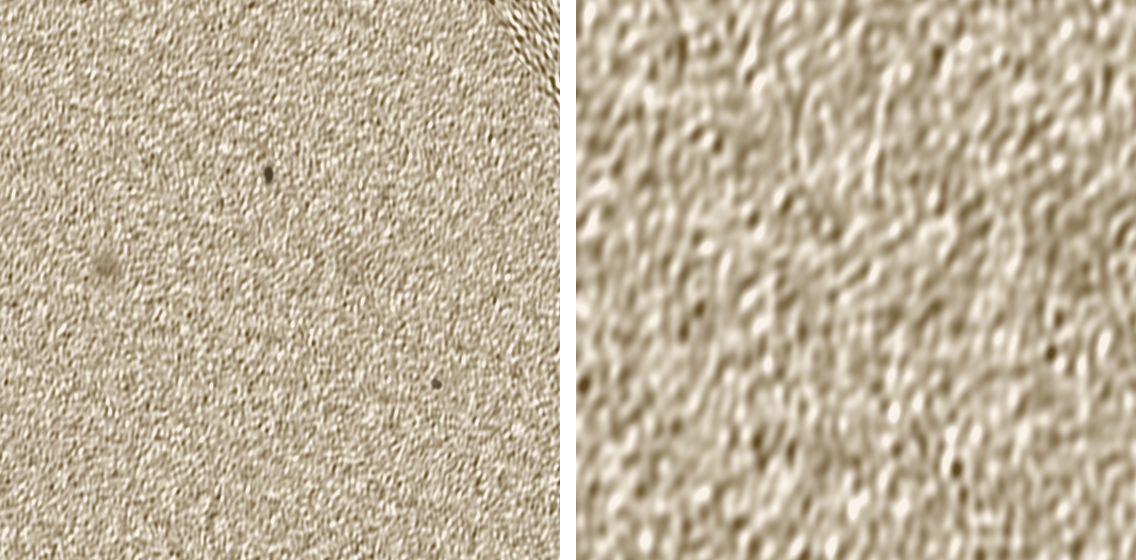
Left, the full canvas; right, a detail of the centre.
This texture is drawn by a WebGL 2 fragment shader. Its source:

```glsl
#version 300 es
precision highp float;
// Grainy pale stone: short leaning grains of even contrast over faint mottling,
// with two soft stains, two small pits and a rougher streaked patch in one corner.
// Cellular noise: each cell of a stretched grid holds one light and one dark bump.

uniform vec2 u_resolution;
out vec4 fragColor;

const vec3 STONE_MEAN = vec3(0.752, 0.700, 0.609);
const vec3 STONE_SPREAD = vec3(0.092, 0.100, 0.117);
const vec3 PIT_COLOR = vec3(0.27, 0.21, 0.13);

vec3 hash3(vec2 cell) {
  vec3 h = fract(cell.xyx * vec3(0.1031, 0.1030, 0.0973));
  h += dot(h, h.yxz + 33.33);
  return fract((h.xxy + h.yzz) * h.zyx);
}

// Strength of a round bump one cell in radius.
float bump(vec2 p, vec3 rnd) {
  vec2 d = p - rnd.xy;
  float w = max(1.0 - dot(d, d), 0.0);
  return (0.5 + 0.5 * rnd.z) * w * w * w;
}

// Light bumps minus dark bumps, one of each per cell.
float grain(vec2 p, float seed) {
  vec2 cell = floor(p);
  float sum = 0.0;
  for (int y = -1; y <= 1; y++) {
    for (int x = -1; x <= 1; x++) {
      vec2 id = cell + vec2(x, y);
      sum += bump(p - id, hash3(id + seed));
      sum -= bump(p - id, hash3(id + seed + 371.0));
    }
  }
  return sum;
}

// Grain with a weaker shadow copy beside it.
float shadedGrain(vec2 p, vec2 shadowStep, float shadow, float seed) {
  return grain(p, seed) - shadow * grain(p + shadowStep, seed);
}

// Coordinates across and along an axis leaning right from the vertical.
vec2 leanAxes(vec2 p, float lean) {
  float c = cos(lean), s = sin(lean);
  return vec2(c * p.x - s * p.y, s * p.x + c * p.y);
}

// Layered sines that make the grain direction waver slightly.
vec2 waver(vec2 p, float freq) {
  vec2 a = sin(p.yx * freq + vec2(0.4, 2.1));
  vec2 b = sin((p.yx + p * 0.6) * freq * 2.3 + vec2(3.7, 1.2));
  return (a * 0.06 + b * 0.03) / freq;
}

float softSpot(vec2 p, vec2 center, vec2 radius) {
  vec2 d = (p - center) / radius;
  return 1.0 - smoothstep(0.4, 1.15, length(d));
}

void main() {
  vec2 uv = gl_FragCoord.xy / u_resolution;
  vec2 p = uv + waver(uv, 17.0);

  // Fine grain over broader mottling
  vec2 axes = leanAxes(p, 0.25);
  float mottle = grain(axes * vec2(54.0, 42.0), 91.0);
  float tone = 1.9 * shadedGrain(axes * vec2(140.0, 86.0), vec2(0.8, -0.3), 0.45, 17.0);
  tone += 0.95 * mottle;

  // Rough corner with streaks along its edge
  float edge = dot(uv - vec2(0.865, 1.0), vec2(0.862, 0.506));
  edge += 0.006 * mottle;
  float corner = smoothstep(-0.004, 0.008, edge) * smoothstep(0.75, 0.84, uv.y);
  vec2 streakAxes = leanAxes(p, -0.45) * vec2(130.0, 72.0);
  float streaks = shadedGrain(streakAxes, vec2(0.8, 0.2), 0.7, 53.0);
  float rim = exp(-pow((edge - 0.004) / 0.007, 2.0)) * smoothstep(0.86, 0.98, uv.y);
  tone = mix(tone, 2.8 * streaks + 1.2 * mottle - 0.4, corner) - 0.9 * rim;

  // Stains and pits, with outlines bent by the mottling
  vec2 bent = uv + 0.003 * vec2(mottle, -mottle);
  float pit = 0.0;
  for (int i = 0; i < 2; i++) {
    float n = float(i);
    float stain = softSpot(bent, vec2(0.19 + 0.44 * n, 0.525 - 0.005 * n), vec2(0.03, 0.033));
    tone = mix(tone, tone * (0.4 + 0.4 * n) - 1.7, stain * (0.95 - 0.2 * n));
    vec2 pitSize = vec2(0.009 + 0.002 * n, 0.021 - 0.011 * n);
    pit = max(pit, softSpot(bent, vec2(0.48 + 0.3 * n, 0.688 - 0.375 * n), pitSize) * (0.95 - 0.2 * n));
  }

  vec3 color = STONE_MEAN + STONE_SPREAD * clamp(tone, -4.2, 2.5);
  color = mix(color, PIT_COLOR, pit);
  fragColor = vec4(clamp(color, 0.0, 1.0), 1.0);
}
```
